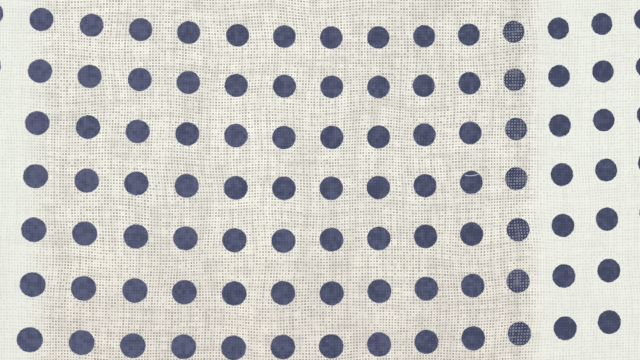
This pattern is drawn by a Shadertoy shader. Its source:

```glsl
// Navy polka dots printed on draped off-white linen, with gently bowed rows
#define THREADS 122.0
#define PITCH vec2(0.1296, 0.1361)
#define CENTRE vec2(0.032, 0.104)
#define BOW 0.00119
#define DOT_RADIUS 0.0310
#define LAST_ROW 6.0
#define FOLD_X 0.547
#define LINEN vec3(0.955, 0.950, 0.910)
#define GAP vec3(0.660, 0.645, 0.610)
#define INK_DARK vec3(0.275, 0.295, 0.390)
#define INK_PALE vec3(0.370, 0.385, 0.490)

float hash(vec2 p) {
    p = fract(p * vec2(0.1031, 0.1130));
    p += dot(p, p.yx + 33.33);
    return fract((p.x + p.y) * p.x * 17.0);
}

float noise(vec2 p) {
    vec2 cell = floor(p), f = fract(p);
    f = f * f * (3.0 - 2.0 * f);
    cell += 200.0;
    return mix(mix(hash(cell), hash(cell + vec2(1, 0)), f.x),
               mix(hash(cell + vec2(0, 1)), hash(cell + vec2(1, 1)), f.x), f.y);
}

// Dot centre for a column (0 is the middle) and a row (0 is the top)
vec2 dotCentre(float col, float row) {
    float x = (PITCH.x + 0.00076 * row) * col - (0.00077 + 0.00002 * row) * col * col;
    float y = PITCH.y * row + 0.00116 * row * row - BOW * col * col
            + (0.00097 - 0.00083 * row) * col;
    vec2 jitter = vec2(hash(vec2(col, row) + 40.0), hash(vec2(row, col) + 70.0)) - 0.5;
    return CENTRE + vec2(x, y) + 0.003 * jitter;
}

// Signed distance to the closest dot; its column and row go to id
float dotField(vec2 p, out vec2 id) {
    float col0 = round((p.x - CENTRE.x) / PITCH.x);
    float row0 = round((p.y - CENTRE.y + BOW * col0 * col0) / (PITCH.y + 0.006));
    float nearest = 1.0;
    id = vec2(0.0);
    for (float j = -1.0; j <= 1.0; j++)
    for (float i = -1.0; i <= 1.0; i++) {
        float col = col0 + i, row = clamp(row0 + j, 0.0, LAST_ROW);
        vec2 stretch = vec2(1.0 + 0.006 * col, 1.0);
        float radius = DOT_RADIUS + 0.00046 * row - 0.00015 * col;
        float d = length((p - dotCentre(col, row)) * stretch) - radius;
        if (d < nearest) { nearest = d; id = vec2(col, row); }
    }
    return nearest;
}

// Openness of the plain weave: 1 in the gaps between threads
float weaveGaps(vec2 p) {
    vec2 sway = vec2(noise(p * 7.0), noise(p * 7.0 + 31.0));
    vec2 w = p * THREADS + 1.6 * sway + vec2(0.0, 2.0 * p.x * p.x);
    vec2 wave = 0.5 + 0.5 * cos(6.28318 * w);
    float slub = 0.5 * noise(vec2(w.x, w.y * 0.12)) + 0.5 * noise(vec2(w.x * 0.12, w.y) + 57.0);
    float gap = wave.x * wave.y * (0.35 + 1.1 * hash(floor(w + 0.5) + 300.0));
    return clamp(gap + 0.55 * (slub - 0.3), 0.0, 1.0);
}

void mainImage(out vec4 fragColor, in vec2 fragCoord) {
    // Height is 1, x runs from the middle, y runs down from the top
    float pixel = 1.0 / iResolution.y;
    vec2 p = vec2(fragCoord.x - 0.5 * iResolution.x, iResolution.y - fragCoord.y) * pixel;
    float gaps = weaveGaps(p);

    // Overexposed sides wash the weave out
    float leftGlow = 1.0 - smoothstep(-0.84, -0.72, p.x);
    float rightGlow = smoothstep(FOLD_X + 0.02, FOLD_X + 0.08, p.x);
    float glow = max(0.75 * leftGlow, 0.7 * rightGlow);
    vec3 cloth = mix(LINEN, GAP, gaps * (0.8 - 0.55 * glow));
    cloth = mix(cloth, vec3(0.915, 0.950, 0.920), 0.55 * glow);

    // Soft folds and uneven light
    float drape = noise(vec2(p.x * 5.0, p.y * 1.3) + 11.0) - 0.5;
    cloth *= 1.0 + 0.035 * drape * (1.0 - glow);
    cloth *= 1.0 - vec3(0.025, 0.04, 0.04) * smoothstep(0.4, 1.0, p.y) * (1.0 - glow);
    float fold = exp(-pow((p.x - FOLD_X) / 0.022, 2.0));
    cloth *= 1.0 - 0.035 * fold;

    // Printed ink, paler to the left and unevenly soaked into the threads
    vec2 id;
    float d = dotField(p, id);
    d += 0.0016 * (noise(p * 170.0) - 0.5) + 0.0008 * (gaps - 0.3);
    float soak = 0.45 + 0.9 * (noise(p * 95.0) - 0.5) + 0.25 * (hash(id + 90.0) - 0.5);
    soak += 0.5 * (gaps - 0.3) - 0.05 * id.x;
    vec3 ink = mix(INK_DARK, INK_PALE, clamp(soak, 0.0, 1.0));

    // The column on the fold is rubbed, showing the weave
    float rubbed = step(abs(id.x - 4.0), 0.5);
    ink = mix(ink, cloth, rubbed * 0.38 * smoothstep(0.2, 0.8, gaps + 0.3 * noise(p * 60.0)));

    // One loose pale thread across a dot
    vec2 q = p - dotCentre(3.0, 3.0) - vec2(0.004, -0.019);
    float scratch = abs(q.y + 0.12 * q.x + 8.0 * q.x * q.x) - 0.0012;
    scratch = max(scratch, abs(q.x) - 0.021);
    ink = mix(ink, LINEN, 0.7 * (1.0 - smoothstep(-pixel, pixel, scratch)));

    float soft = max(pixel, 0.0018);
    vec3 color = mix(ink, cloth, smoothstep(-soft, soft, d));
    fragColor = vec4(clamp(color, 0.0, 1.0), 1.0);
}
```
